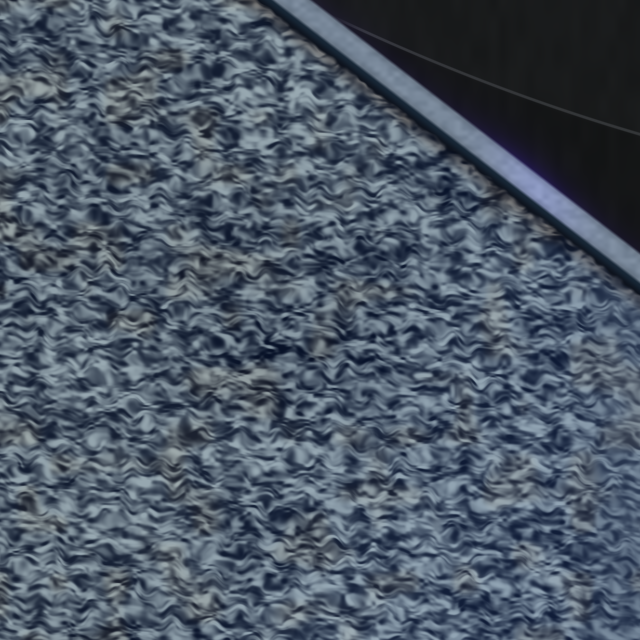
Give the GLSL for this texture, as a WebGL 2 fragment shader.

```glsl
#version 300 es
precision highp float;
// A grey-blue woven pile below a pale diagonal trim and a dark smooth panel.
// The pile is warped, stretched value noise mapped from navy to pale blue;
// the trim, its shadow and the thin seam are distances to lines.

uniform vec2 u_resolution;
out vec4 fragColor;

float hash(vec2 cell) {
    return fract(sin(dot(cell, vec2(127.1, 311.7))) * 43758.5453);
}

float valueNoise(vec2 p) {
    vec2 cell = floor(p);
    vec2 f = fract(p);
    f = f * f * (3.0 - 2.0 * f);
    float low = mix(hash(cell), hash(cell + vec2(1.0, 0.0)), f.x);
    float high = mix(hash(cell + vec2(0.0, 1.0)), hash(cell + vec2(1.0, 1.0)), f.x);
    return mix(low, high, f.y);
}

// Short, nearly horizontal fibres whose slope wanders
float fibres(vec2 uv) {
    vec2 p = uv;
    p.y += 0.10 * uv.x;
    p.y += 0.016 * (valueNoise(uv * vec2(48.0, 40.0)) - 0.5);
    p.x += 0.012 * (valueNoise(uv * vec2(40.0, 75.0) + 31.0) - 0.5);
    float coarse = valueNoise(p * vec2(62.0, 128.0));
    float fine = valueNoise(p * vec2(105.0, 205.0) + 17.0);
    float wide = valueNoise(p * vec2(30.0, 60.0) + 53.0);
    return 0.5 * coarse + 0.36 * fine + 0.14 * wide;
}

vec3 pile(vec2 uv, float depth) {
    float tone = smoothstep(0.14, 0.86, fibres(uv));
    float patches = valueNoise(uv * 7.0 + 5.0) - 0.5;
    tone += 0.14 * patches;

    // Fibres blur toward the right border
    tone = mix(tone, 0.5, 0.35 * smoothstep(0.86, 1.0, uv.x));
    vec3 color = mix(vec3(0.06, 0.10, 0.18), vec3(0.57, 0.635, 0.67), tone);

    // Bluer at the lower right, slightly warm in scattered spots
    color += vec3(-0.015, -0.005, 0.025) * smoothstep(0.5, 1.4, uv.x + 0.5 - 0.5 * uv.y);
    float warmth = smoothstep(0.55, 0.9, valueNoise(uv * 22.0 + 9.0));
    color += vec3(0.03, 0.01, -0.02) * warmth;

    // Brownish fringe beside the trim
    float fringe = 1.0 - smoothstep(0.0, 0.03, depth);
    return mix(color, color * vec3(0.72, 0.62, 0.58), 0.75 * fringe);
}

vec3 panel(vec2 uv, float height, float pixel) {
    vec3 color = vec3(0.095, 0.102, 0.105);
    color += 0.018 * (valueNoise(uv * vec2(70.0, 24.0)) - 0.5);

    // Curved seam, darker on its lower side
    float s = uv.x - 0.52;
    float seam = uv.y - (0.974 - 0.383 * s - 0.19 * s * (0.48 - s));
    color *= mix(0.82, 1.0, smoothstep(-0.008, 0.004, seam));
    float line = 1.0 - smoothstep(0.0008, 0.0022 + pixel, abs(seam));
    color = mix(color, vec3(0.23, 0.24, 0.25), 0.8 * line * smoothstep(0.50, 0.58, uv.x));

    // Violet glow along the trim
    float glow = exp(-height / 0.018);
    float hotspot = exp(-pow((uv.x - 0.83) / 0.08, 2.0));
    return color + vec3(0.04, 0.01, 0.16) * glow * (0.45 + 0.9 * hotspot);
}

vec3 trim(vec2 uv, float across) {
    float grain = valueNoise(uv * vec2(95.0, 130.0)) - 0.5;
    vec3 color = vec3(0.47, 0.53, 0.60) + 0.07 * grain;
    float hotspot = exp(-pow((uv.x - 0.84) / 0.07, 2.0));
    color += vec3(0.07, 0.06, 0.15) * hotspot;
    return color * (1.0 - 0.12 * smoothstep(0.006, 0.018, abs(across)));
}

void main() {
    vec2 uv = gl_FragCoord.xy / u_resolution;
    float pixel = 1.0 / u_resolution.y;
    float soft = 0.0015 + pixel;

    // Signed distance from the middle of the trim, positive above it
    float across = (uv.y - 1.0 + 0.77 * (uv.x - 0.456)) / 1.262;

    // Layers from the pile upward, with a ragged shadow border
    float ragged = 0.006 * (valueNoise(uv * 90.0) - 0.5);
    vec3 color = pile(uv, -across - 0.034);
    vec3 shadow = mix(vec3(0.05, 0.07, 0.11), vec3(0.09, 0.15, 0.21),
                      smoothstep(-0.034, -0.020, across));
    color = mix(color, shadow, smoothstep(-0.038, -0.031, across + ragged));
    color = mix(color, trim(uv, across), smoothstep(-soft, soft, across + 0.018));
    color = mix(color, panel(uv, max(across - 0.018, 0.0), pixel),
                smoothstep(-soft, soft, across - 0.018));

    fragColor = vec4(clamp(color, 0.0, 1.0), 1.0);
}
```
